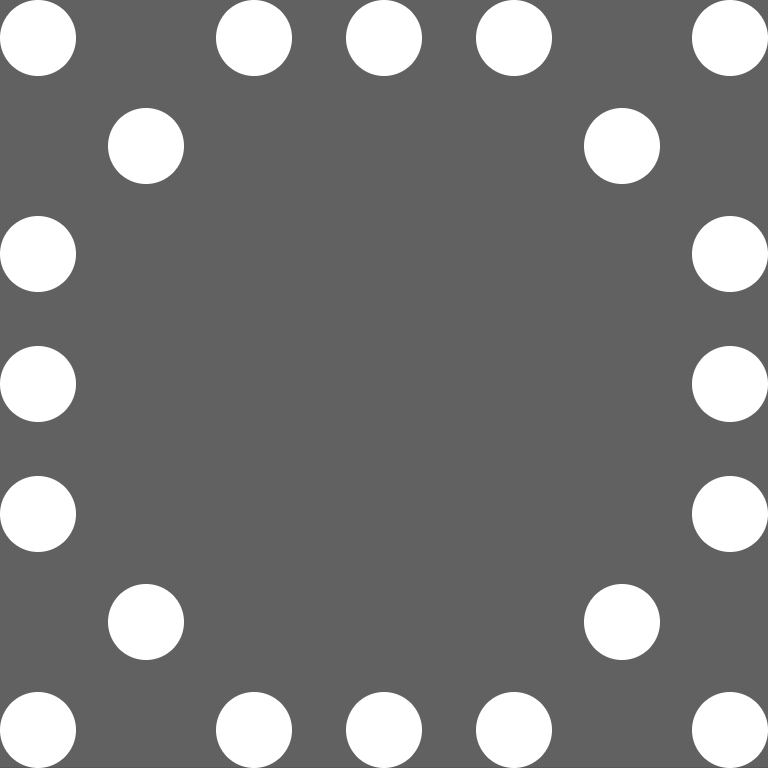
Reproduce this pattern procedurally as a WebGL 2 fragment shader.

```glsl
#version 300 es
precision highp float;
// White discs around the border of a flat grey square, with one disc set
// inward at each corner. The plane is folded into one octant, where a short
// zigzag of discs and one mid-side disc make up the whole ring.

#define DOT_RADIUS 0.04948
#define RING_HALF 0.45052
#define DOT_STEP 0.14063
#define GROUND vec3(0.38)
#define DOT_COLOR vec3(1.0)
#define EDGE_COLOR vec3(0.35)
#define EDGE_WIDTH 0.0013

uniform vec2 u_resolution;
out vec4 fragColor;

// Mirror all eight symmetric sectors onto x >= y >= 0
vec2 foldOctant(vec2 p) {
    p = abs(p);
    return p.x < p.y ? p.yx : p;
}

// Signed distance to the nearest disc of the ring
float ringOfDots(vec2 p) {
    p = foldOctant(p);
    float d = length(p - vec2(RING_HALF, 0.0));
    for (int i = 0; i < 3; i++) {
        float inset = float(i & 1);
        vec2 center = RING_HALF - DOT_STEP * vec2(inset, float(i));
        d = min(d, length(p - center));
    }
    return d - DOT_RADIUS;
}

void main() {
    float scale = min(u_resolution.x, u_resolution.y);
    float pixel = 1.0 / scale;
    vec2 p = (gl_FragCoord.xy - 0.5 * u_resolution) / scale;

    // Ground with a faint darker hairline along the bottom
    float edge = clamp((EDGE_WIDTH - p.y - 0.5) / pixel + 0.5, 0.0, 1.0);
    vec3 color = mix(GROUND, EDGE_COLOR, edge);

    // Discs with a one-pixel soft rim
    float cover = clamp(0.5 - ringOfDots(p) / pixel, 0.0, 1.0);
    color = mix(color, DOT_COLOR, cover);

    fragColor = vec4(color, 1.0);
}
```
